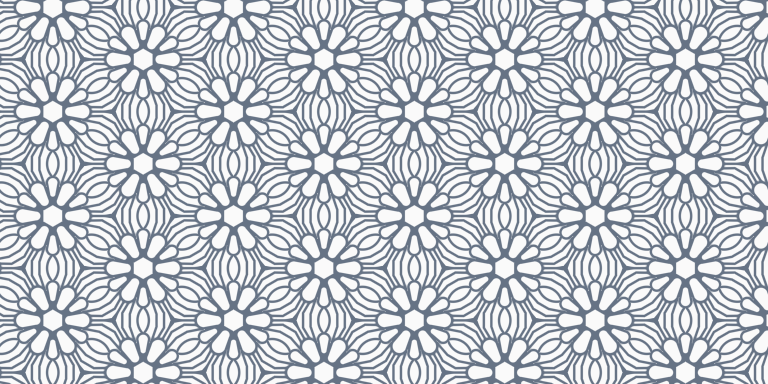
Write a Shadertoy shader that draws this pattern.

```glsl
// Layout, in canvas heights
const float SPACING = 0.2718;
const vec2 ORIGIN = vec2(1.079, 0.4375);

// Motif, in units of the flower spacing
const float LINE = 0.023;
const float FILLET = 0.018;
const float HEXAGON = 0.09;
const float CORE = 0.29;
const vec2 LENS = vec2(0.113, 0.043);
const float STAR_SIZE = 0.02;
const float STAR_REACH = 0.1;

const vec3 PAPER = vec3(0.98);
const vec3 INK = vec3(0.40, 0.45, 0.52);

const float PI = 3.14159265;
const float SQRT3 = 1.7320508;
const vec2 DIAGONAL = vec2(0.8660254, 0.5);

float smoothMin(float a, float b, float k) {
    float h = max(k - abs(a - b), 0.0) / k;
    return min(a, b) - 0.25 * k * h * h;
}

float taperedCapsule(vec2 p, vec2 a, vec2 b, float ra, float rb) {
    vec2 ab = b - a;
    float t = clamp(dot(p - a, ab) / dot(ab, ab), 0.0, 1.0);
    return length(p - a - ab * t) - mix(ra, rb, t);
}

float stroke(vec2 p, vec2 a, vec2 b) {
    return taperedCapsule(p, a, b, 0.5 * LINE, 0.5 * LINE);
}

float lens(vec2 p) {
    float radius = dot(LENS, LENS) / (2.0 * LENS.y);
    return length(vec2(p.x, abs(p.y) + radius - LENS.y)) - radius;
}

// Offset from the nearest point of a triangular lattice
vec2 nearestFlower(vec2 p) {
    vec2 cell = vec2(1.0, SQRT3);
    vec2 a = mod(p + 0.5 * cell, cell) - 0.5 * cell;
    vec2 b = mod(p, cell) - 0.5 * cell;
    return dot(a, a) < dot(b, b) ? a : b;
}

// Mirrors the six sectors into one wedge of 30 degrees
vec2 foldSector(vec2 p) {
    float angle = abs(mod(atan(p.y, p.x) + PI / 6.0, PI / 3.0) - PI / 6.0);
    return length(p) * vec2(cos(angle), sin(angle));
}

float inkDistance(vec2 p) {
    // Open cells: hexagon, petals and lens
    float cells = dot(p, DIAGONAL) - HEXAGON;
    cells = min(cells, taperedCapsule(p, DIAGONAL * 0.16, DIAGONAL * 0.286, 0.042, 0.065));
    cells = min(cells, taperedCapsule(p, vec2(0.21, 0.0), vec2(0.318, 0.0), 0.025, 0.045));
    cells = min(cells, lens(p - vec2(0.5, 0.0)));

    // Bent lines running from flower to flower
    float inner = min(stroke(p, vec2(0.30, 0.08), vec2(0.44, 0.128)),
                      stroke(p, vec2(0.44, 0.128), vec2(0.52, 0.128)));
    float outer = min(stroke(p, vec2(0.31, 0.128), vec2(0.43, 0.20)),
                      stroke(p, vec2(0.43, 0.20), vec2(0.52, 0.20)));

    // Arm from the petal tip, flaring into a three-pointed star
    vec2 center = DIAGONAL / SQRT3;
    center *= 1.0;
    float flare = max(0.0, 1.0 - length(p - center) / STAR_REACH);
    float arm = stroke(p, DIAGONAL * 0.34, center) - STAR_SIZE * flare * flare;

    float lines = min(min(inner, outer), arm);
    float outlines = min(cells - LINE, length(p) - CORE);
    return max(-cells, smoothMin(outlines, lines, FILLET));
}

void mainImage(out vec4 fragColor, in vec2 fragCoord) {
    vec2 canvas = fragCoord / iResolution.y;
    vec2 p = foldSector(nearestFlower((canvas - ORIGIN).yx / SPACING));
    float pixel = 1.0 / (iResolution.y * SPACING);
    float ink = 1.0 - smoothstep(-0.75 * pixel, 0.75 * pixel, inkDistance(p));
    fragColor = vec4(mix(PAPER, INK, ink), 1.0);
}
```
